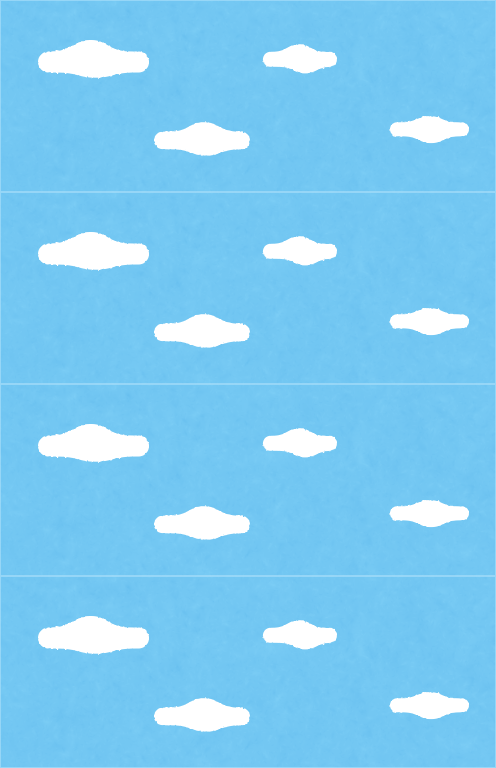
Write a WebGL 2 fragment shader that draws this pattern.

```glsl
#version 300 es
precision highp float;
// Flat white clouds on sky-blue mottled paper, stacked in identical strips.
// Each cloud is a capsule with a bump above and below; the paper is cellular
// noise of oriented flecks whose cells wrap, so every strip tiles.

uniform vec2 u_resolution;
out vec4 fragColor;

const vec2 REPEATS = vec2(1.0, 4.0);
const vec2 TILE = vec2(496.0, 192.0);   // design units per strip, y downward
const vec3 SKY = vec3(0.45, 0.78, 0.95);
const vec3 CLOUD = vec3(1.0);
const vec3 SEAM = vec3(0.68, 0.88, 0.98);
const vec3 PAPER_TINT = vec3(0.034, 0.024, 0.011);
const float SEAM_WIDTH = 1.2;
const float EDGE_ROUGHNESS = 1.3;
const float BUMP_SPREAD = 0.38;         // share of the cloud's half length
const float PI = 3.14159;

const int CLOUDS = 4;
// Centre x, centre y, half length, end radius
const vec4 BODY[CLOUDS] = vec4[](
    vec4(93.5, 62.0, 55.5, 10.5), vec4(202.0, 140.5, 48.0, 8.8),
    vec4(300.0, 59.3, 37.0, 7.5), vec4(429.5, 129.3, 39.5, 7.0));
// Top bump height and x offset, bottom bump height and x offset
const vec4 BUMPS[CLOUDS] = vec4[](
    vec4(11.5, -3.0, 5.2, 2.0), vec4(9.5, 2.0, 6.3, 4.0),
    vec4(7.6, -1.0, 6.6, 5.0), vec4(6.2, 0.0, 6.8, 1.5));

uint scramble(uint n) {
    n = n * 747796405u + 2891336453u;
    n = ((n >> ((n >> 28u) + 4u)) ^ n) * 277803737u;
    return (n >> 22u) ^ n;
}

// Four random values in 0..1 for a non-negative cell
vec4 hash4(vec2 cell) {
    uint a = scramble(uint(cell.x) + scramble(uint(cell.y) + 17u));
    uint b = scramble(a);
    return vec4(a & 65535u, a >> 16u, b & 65535u, b >> 16u) / 65535.0;
}

// Sum of light and dark streaks, one per wrapping cell
float flecks(vec2 uv, vec2 cells) {
    vec2 g = uv * cells;
    vec2 base = floor(g);
    float sum = 0.0;
    for (int j = -1; j <= 1; j++) {
        for (int i = -1; i <= 1; i++) {
            vec2 cell = base + vec2(i, j);
            vec4 h = hash4(mod(cell, cells));
            vec2 d = g - cell - h.xy;
            float c = cos(h.z * PI), s = sin(h.z * PI);
            d = vec2(c * d.x + s * d.y, c * d.y - s * d.x);
            sum += (2.0 * h.w - 1.0) * exp(-dot(d * d, vec2(5.0, 28.0)));
        }
    }
    return sum;
}

// Approximate signed distance to one cloud
float cloudDistance(vec2 p, vec4 body, vec4 bumps) {
    vec2 q = p - body.xy;
    vec2 bump = q.y < 0.0 ? bumps.xy : bumps.zw;
    float t = abs(q.x - bump.y) / (BUMP_SPREAD * body.z);
    float radius = body.w + bump.x * exp(-pow(t, 2.5));
    float beyond = max(abs(q.x) - (body.z - body.w), 0.0);
    return length(vec2(beyond, q.y)) - radius;
}

// Antialiased coverage of a signed distance
float coverage(float d, float pixel) {
    return clamp(0.5 - d / pixel, 0.0, 1.0);
}

// Coverage of a thin line centred on a wrapping border
float seam(float x, float size, float pixel) {
    float d = min(x, size - x);
    float halfWidth = 0.5 * SEAM_WIDTH;
    float reach = min(d + 0.5 * pixel, halfWidth) - max(d - 0.5 * pixel, -halfWidth);
    return clamp(reach / pixel, 0.0, 1.0);
}

void main() {
    vec2 uv = fract(gl_FragCoord.xy / u_resolution * REPEATS);
    uv.y = 1.0 - uv.y;
    vec2 p = uv * TILE;
    vec2 pixel = TILE * REPEATS / u_resolution;

    // Paper: broad mottling down to fine grain
    float grain = flecks(uv, vec2(155.0, 60.0));
    float paper = 0.45 * flecks(uv, vec2(13.0, 5.0))
                + 0.55 * flecks(uv, vec2(31.0, 12.0))
                + 0.55 * flecks(uv, vec2(62.0, 24.0)) + 0.45 * grain;
    vec3 color = SKY + PAPER_TINT * paper;

    // Pale seams along the strip borders
    float line = max(seam(p.x, TILE.x, pixel.x), seam(p.y, TILE.y, pixel.y));
    color = mix(color, SEAM, line);

    // Clouds with slightly torn edges
    float d = 1e3;
    for (int i = 0; i < CLOUDS; i++) {
        d = min(d, cloudDistance(p, BODY[i], BUMPS[i]));
    }
    color = mix(color, CLOUD, coverage(d + EDGE_ROUGHNESS * grain, pixel.y));

    fragColor = vec4(color, 1.0);
}
```
